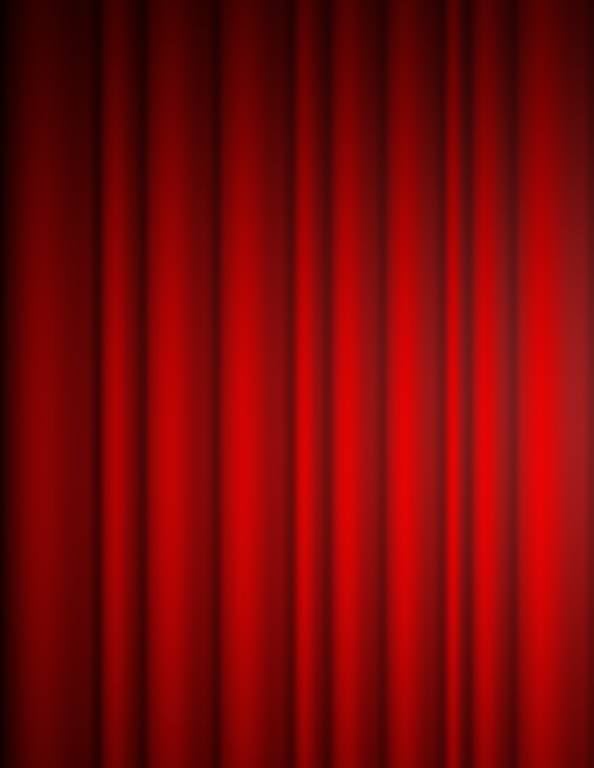
Reproduce this background procedurally as a Shadertoy shader.

```glsl
// Draws a red velvet stage curtain with uneven vertical folds lit from the lower right.
#define FOLDS 10
#define LIGHT_HEIGHT 0.40
#define LIGHT_SPREAD 0.59
#define PLATEAU 0.66
#define SEAM_WIDTH 0.0098
#define SEAM_DEPTH vec2(0.45, 0.29)
#define THREADS 230.0
#define THREAD_AMOUNT 0.025
#define VELVET vec3(1.0, 0.018, 0.018)
#define HAZE vec3(0.055, 0.105, 0.11)
#define HAZE_CENTRE vec2(1.02, 0.49)

// Each fold: x of its left seam, x of its bright crest.
const vec2 folds[FOLDS + 1] = vec2[](
    vec2(0.000, 0.067), vec2(0.165, 0.195), vec2(0.241, 0.286),
    vec2(0.365, 0.409), vec2(0.491, 0.512), vec2(0.553, 0.584),
    vec2(0.645, 0.682), vec2(0.745, 0.763), vec2(0.790, 0.818),
    vec2(0.865, 0.911), vec2(0.998, 1.050));

float hash(float n) {
    return fract(sin(n * 127.1) * 43758.5453);
}

float noise(float x) {
    float cell = floor(x);
    return mix(hash(cell), hash(cell + 1.0), smoothstep(0.0, 1.0, x - cell));
}

// Crest profile: a quick rise, then a slower fall onto a flat shaded side.
float crestProfile(float x, float seam, float crest, float nextSeam) {
    float rise = smoothstep(seam - 0.004, crest, x);
    float fall = 1.0 - smoothstep(crest, mix(crest, nextSeam, 0.66), x);
    return rise * fall;
}

void mainImage(out vec4 fragColor, in vec2 fragCoord) {
    vec2 uv = fragCoord / iResolution.xy;

    // Folds and the dark seams between them, softer on the left of each seam
    float crest = 0.0;
    float seamShade = 1.0;
    float seamDepth = mix(SEAM_DEPTH.x, SEAM_DEPTH.y, smoothstep(0.0, 0.6, uv.x));
    for (int i = 0; i <= FOLDS; i++) {
        float offset = (uv.x - folds[i].x) / SEAM_WIDTH;
        offset *= offset < 0.0 ? 0.8 : 1.1;
        seamShade *= 1.0 - seamDepth * exp(-offset * offset);
        if (i < FOLDS) {
            crest = max(crest, crestProfile(uv.x, folds[i].x, folds[i].y, folds[i + 1].x));
        }
    }
    float cloth = mix(PLATEAU, 1.0, crest) * seamShade;

    // Broad light, stronger toward the right
    float height = (uv.y - LIGHT_HEIGHT) / LIGHT_SPREAD;
    float light = (0.92 - 0.50 * exp(-4.0 * uv.x)) * exp(-height * height);
    light *= mix(0.7, 1.0, smoothstep(0.0, 0.05, uv.x));

    // Fine vertical threads
    float thread = noise(uv.x * THREADS) - 0.5;
    vec3 color = VELVET * cloth * light * (1.0 + THREAD_AMOUNT * thread);

    // Pale haze resting on the shaded sides
    vec2 hazeOffset = (uv - HAZE_CENTRE) / vec2(0.55, 0.31);
    float haze = exp(-dot(hazeOffset, hazeOffset));
    color += HAZE * haze * (1.0 - crest);

    fragColor = vec4(clamp(color, 0.0, 1.0), 1.0);
}
```
